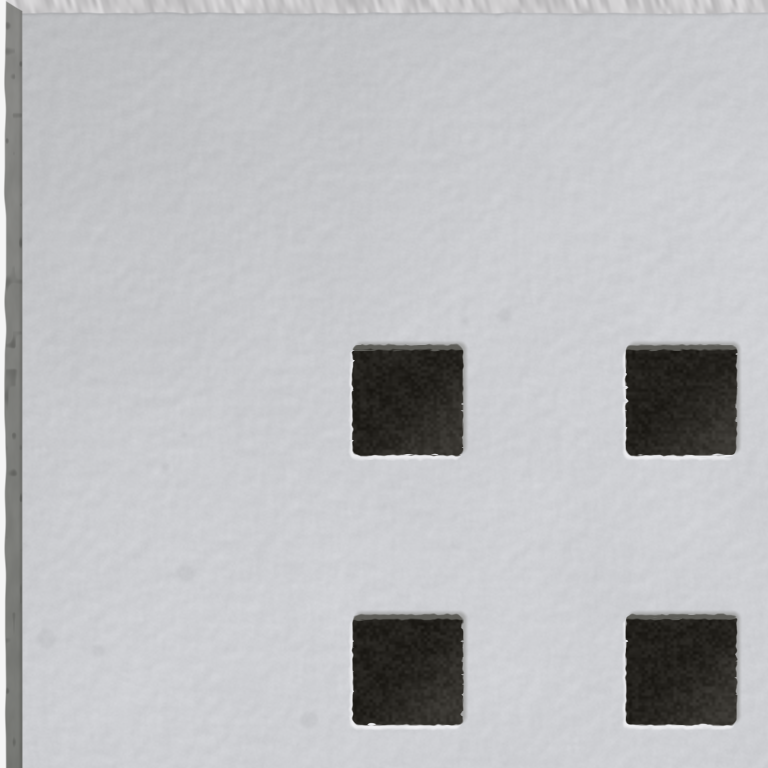
This texture is drawn by a Shadertoy shader. Its source:

```glsl
// Corner of a painted panel pierced by a two by two grid of square holes.
// Shifted rounded boxes give each hole its lit rim, shadow and upper lip;
// noise adds the paint relief, ragged cuts, grain and worn panel edges.

float hash(vec2 p) {
    return fract(sin(dot(p, vec2(127.1, 311.7))) * 43758.5453);
}

float noise(vec2 p) {
    vec2 i = floor(p), f = fract(p);
    f = f * f * (3.0 - 2.0 * f);
    return mix(mix(hash(i), hash(i + vec2(1, 0)), f.x),
               mix(hash(i + vec2(0, 1)), hash(i + vec2(1, 1)), f.x), f.y);
}

float fbm(vec2 p) {
    float sum = 0.0, amp = 0.5;
    for (int i = 0; i < 4; i++) {
        sum += amp * noise(p);
        p = mat2(1.6, 1.2, -1.2, 1.6) * p + 7.3;
        amp *= 0.5;
    }
    return sum;
}

float roundBox(vec2 p, vec2 halfSize, float radius) {
    vec2 q = abs(p) - halfSize + radius;
    return length(max(q, 0.0)) + min(max(q.x, q.y), 0.0) - radius;
}

// Coverage of the inside of a distance field, softened by the given width
float fill(float d, float soft) {
    return 1.0 - smoothstep(-soft, soft, d);
}

// Pale paint: broad light falloff, fine relief and a few faint smudges
vec3 paint(vec2 uv) {
    float light = smoothstep(-0.15, 0.85, 0.55 * uv.x + 0.75 * (1.0 - uv.y));
    vec3 color = mix(vec3(0.735, 0.74, 0.75), vec3(0.81, 0.815, 0.83), light);
    color += 0.045 * (fbm(uv * 75.0) - fbm(uv * 75.0 + vec2(0.35, -0.45)));
    color += 0.025 * (fbm(uv * 9.0) - 0.47);
    color += 0.012 * (noise(uv * 380.0) - 0.5);
    for (int i = 0; i < 9; i++) {
        float k = float(i);
        vec2 center = vec2(hash(vec2(k, 2.3)), hash(vec2(k, 8.1)));
        float radius = mix(0.003, 0.012, hash(vec2(k, 5.7)));
        color -= 0.03 * fill(length(uv - center) - radius, 0.004);
    }
    return color;
}

// One hole centred at p; uv keeps the wear different in every hole
vec3 punchHole(vec3 color, vec2 p, vec2 uv, float soft) {
    vec2 size = vec2(0.072);
    float ragged = 0.0022 * (noise(uv * 170.0) - 0.5)
                 + 0.0025 * smoothstep(0.72, 1.0, noise(uv * vec2(60.0, 230.0)));
    float d = roundBox(p, size, 0.008) + ragged;

    // Soft shade above and right, bright rim below and left
    float shade = fill(roundBox(p - vec2(0.004, 0.003), size, 0.009), 0.004);
    color = mix(color, vec3(0.56, 0.56, 0.55), 0.65 * shade);
    float rim = fill(roundBox(p + vec2(0.0032, 0.005), size, 0.009) + ragged, soft + 0.001);
    color = mix(color, vec3(0.94, 0.94, 0.95), rim * mix(0.65, 1.0, noise(uv * 90.0)));

    // Dark backing, a little lighter towards the lower right
    float glow = smoothstep(-0.02, 0.12, p.x - p.y);
    vec3 inside = mix(vec3(0.135, 0.127, 0.11), vec3(0.255, 0.245, 0.225), glow * 0.75);
    inside += 0.075 * (noise(uv * 240.0) - 0.5) + 0.05 * (fbm(uv * vec2(50.0, 110.0)) - 0.47);

    // Thickness of the sheet showing along the upper edge
    float lip = smoothstep(0.064, 0.067, p.y + ragged);
    inside = mix(inside, vec3(0.41, 0.41, 0.39), 0.85 * lip);
    return mix(color, inside, fill(d, soft));
}

void mainImage(out vec4 fragColor, in vec2 fragCoord) {
    vec2 uv = fragCoord / iResolution.xy;
    float soft = max(0.0014, 0.75 / iResolution.y);
    vec3 color = paint(uv);

    // Nearest hole of the grid
    vec2 firstHole = vec2(0.531, 0.128), pitch = vec2(0.356, 0.351);
    vec2 cell = clamp(round((uv - firstHole) / pitch), 0.0, 1.0);
    color = punchHole(color, uv - firstHole - pitch * cell, uv, soft);

    // Upper edge: streaked pale strip above a thin shadow
    float wobble = 0.002 * (noise(uv * vec2(45.0, 3.0)) - 0.5);
    float top = uv.y - 0.983 + wobble;
    color -= 0.07 * exp(-pow(top / 0.003, 2.0));
    float streak = noise(vec2(uv.x * 180.0 + uv.y * 50.0, uv.y * 45.0));
    color = mix(color, vec3(0.71, 0.705, 0.71) + 0.16 * streak, fill(-top, soft));

    // Left edge: grey side face with stains, mitred at the top corner
    float side = max(uv.x - 0.029, uv.y + 0.6 * uv.x - 1.003) + 0.3 * wobble;
    vec3 face = mix(vec3(0.46, 0.465, 0.45), vec3(0.53, 0.53, 0.52), uv.y);
    face += 0.06 * (fbm(uv * vec2(90.0, 35.0)) - 0.47);
    face -= 0.1 * smoothstep(0.8, 1.0, noise(uv * vec2(110.0, 60.0)));
    face -= 0.07 * smoothstep(0.023, 0.029, uv.x);
    color = mix(color, face, fill(side, soft));

    // White margin beyond the side face
    float margin = uv.x - 0.007 + 0.003 * (noise(vec2(3.0, uv.y * 28.0)) - 0.5);
    color = mix(color, vec3(0.96), fill(margin, soft));

    fragColor = vec4(clamp(color, 0.0, 1.0), 1.0);
}
```
